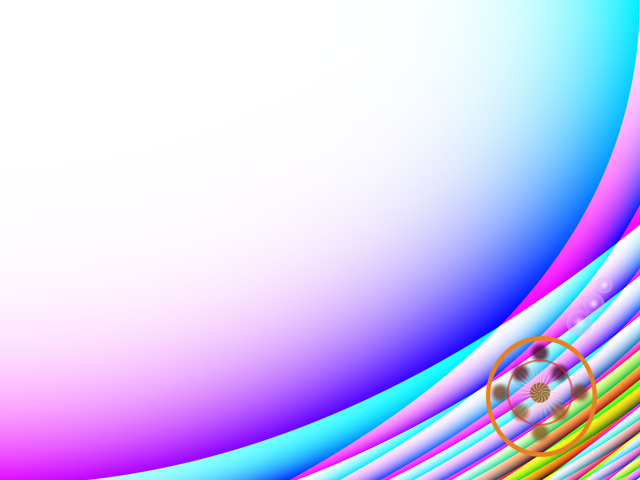
Write a Shadertoy shader that draws this background.

```glsl
// A white field bounded by two sweeping arcs, with repeating ribbons outside them.
// Each arc family drives one colour channel: it fades toward an arc, then wraps.
// A ringed flower and a few bubbles lie over the ribbons at the lower right.

const vec2  RIBBON_RATE   = vec2(7.8, 14.0);  // linear and quadratic ribbon density
const vec2  FIELD_FADE    = vec2(5.5, 6.0);   // linear and quadratic fade inside an arc
const float BLUE_FADE     = 0.13;             // width of the first fade of blue
const float BLUE_RATE     = 15.0;             // ribbon density of blue
const vec2  FLOWER_CENTER = vec2(1.125, 0.182);
const vec2  RING_CENTER   = vec2(1.128, 0.174);
const vec2  RING_RADII    = vec2(0.111, 0.121);
const float RING_WIDTH    = 0.0045;
const float INNER_RADIUS  = 0.067;
const float CORE_RADIUS   = 0.021;
const float PETAL_RADIUS  = 0.025;
const float RAY_COUNT     = 30.0;
const vec3  RING_COLOR    = vec3(0.91, 0.50, 0.13);
const vec3  INNER_COLOR   = vec3(0.85, 0.18, 0.15);
const vec3  CORE_COLOR    = vec3(0.74, 0.54, 0.30);
const vec3  RAY_COLOR     = vec3(0.96, 0.82, 0.86);
const vec3  PETAL_DARK    = vec3(0.25, 0.03, 0.14);
const vec3  PETAL_LIGHT   = vec3(0.55, 0.35, 0.14);
const vec3  BUBBLE_COLOR  = vec3(0.88, 0.72, 1.0);
const float TAU = 6.2831853;

// Coverage of a filled shape from its signed distance
float cover(float dist, float px) {
    return 1.0 - smoothstep(-px, px, dist);
}

// Falls from 1 to 0 across every unit, with a smoothed jump back to 1
float wrapFade(float level, float width) {
    float f = fract(level);
    float w = clamp(width, 0.001, 0.5);
    return mix(1.0 - f * f, 1.0, smoothstep(1.0 - w, 1.0, f));
}

// Channel of one arc family: d is the offset beyond the arc, slope its steepness
float arcChannel(float d, float slope, float px) {
    float stretch = sqrt(1.0 + slope * slope);
    float inside = max(-d, 0.0) / stretch;
    float outside = max(d, 0.0);
    float field = 1.0 - exp(-inside * (FIELD_FADE.x + FIELD_FADE.y * inside));
    float level = outside * (RIBBON_RATE.x + RIBBON_RATE.y * outside);
    float rate = RIBBON_RATE.x + 2.0 * RIBBON_RATE.y * outside;
    float ribbons = wrapFade(level, rate * px * stretch * 1.5);
    float edge = px * stretch;
    return mix(field, ribbons, smoothstep(-edge, edge, d));
}

vec3 ribbonField(vec2 p, float px) {
    // Flat arcs shape green, steep arcs shape red
    float v = 1.0 - p.y;
    float flatArc = 0.305 * p.x * p.x - 0.01 - p.y;
    float steepArc = p.x - 1.333 + 0.55 * v * v + 0.18 * v * v * v * v;
    float green = arcChannel(flatArc, 0.61 * p.x, px);
    float red = arcChannel(steepArc, 1.1 * v + 0.72 * v * v * v, px);

    // Blue stays full until the corner, where it wraps along a diagonal
    float diagonal = 0.83 * (p.x - 1.14) - p.y;
    float first = 1.0 - 0.9 * smoothstep(-0.04 - BLUE_FADE, -0.04, diagonal);
    float later = wrapFade(max(diagonal, 0.0) * BLUE_RATE, BLUE_RATE * px * 2.0);
    float blue = mix(first, later, smoothstep(-px, px, diagonal));
    return vec3(red, green, blue);
}

vec3 addBubbles(vec3 color, vec2 p, float px) {
    for (int i = 0; i < 3; i++) {
        float k = float(i);
        vec2 center = vec2(1.207 + 0.034 * k - 0.004 * k * k, 0.328 + 0.039 * k);
        float radius = 0.027 - 0.005 * k;
        float r = length(p - center);
        float rim = smoothstep(0.5, 1.0, r / radius);
        float glow = exp(-r * r / (radius * radius * 0.12));
        float alpha = cover(r - radius, px) * (0.25 + 0.25 * rim);
        color = mix(color, BUBBLE_COLOR, alpha);
        color = mix(color, vec3(1.0), 0.7 * glow);
    }
    return color;
}

vec3 addFlower(vec3 color, vec2 p, float px) {
    vec2 q = p - FLOWER_CENTER;
    float r = length(q);
    float angle = atan(q.y, q.x);

    // Soft round petals alternate between two distances
    for (int i = 0; i < 8; i++) {
        float turn = TAU * float(i) / 8.0;
        float reach = (i % 2 == 0) ? 0.083 : 0.057;
        vec2 dir = vec2(cos(turn), sin(turn));
        float dist = length(q - dir * reach) / PETAL_RADIUS;
        vec3 petal = mix(PETAL_LIGHT, PETAL_DARK, smoothstep(-0.5, 0.9, dir.y));
        color = mix(color, petal, 0.8 * (1.0 - smoothstep(0.35, 1.0, dist)));
    }

    // Fine rays, inner ring and grained core
    float rays = pow(0.5 + 0.5 * cos(angle * RAY_COUNT + 2.0 * sin(angle * 3.0)), 2.0);
    float fade = 1.0 - smoothstep(0.015, INNER_RADIUS, r);
    color = mix(color, RAY_COLOR, fade * (0.3 + 0.6 * rays));
    color = mix(color, INNER_COLOR, 0.65 * cover(abs(r - INNER_RADIUS) - 0.002, px));
    float grain = 0.85 + 0.2 * sin(angle * 13.0 + r * 400.0);
    color = mix(color, CORE_COLOR * grain, 0.9 * cover(r - CORE_RADIUS, px));

    // Outer ring
    vec2 e = (p - RING_CENTER) / RING_RADII;
    float ring = abs(length(e) - 1.0) * RING_RADII.x - RING_WIDTH;
    return mix(color, RING_COLOR, cover(ring, px));
}

void mainImage(out vec4 fragColor, in vec2 fragCoord) {
    vec2 p = fragCoord / iResolution.y;
    float px = 0.75 / iResolution.y;
    vec3 color = ribbonField(p, px);
    color = addBubbles(color, p, px);
    color = addFlower(color, p, px);
    fragColor = vec4(color, 1.0);
}
```
